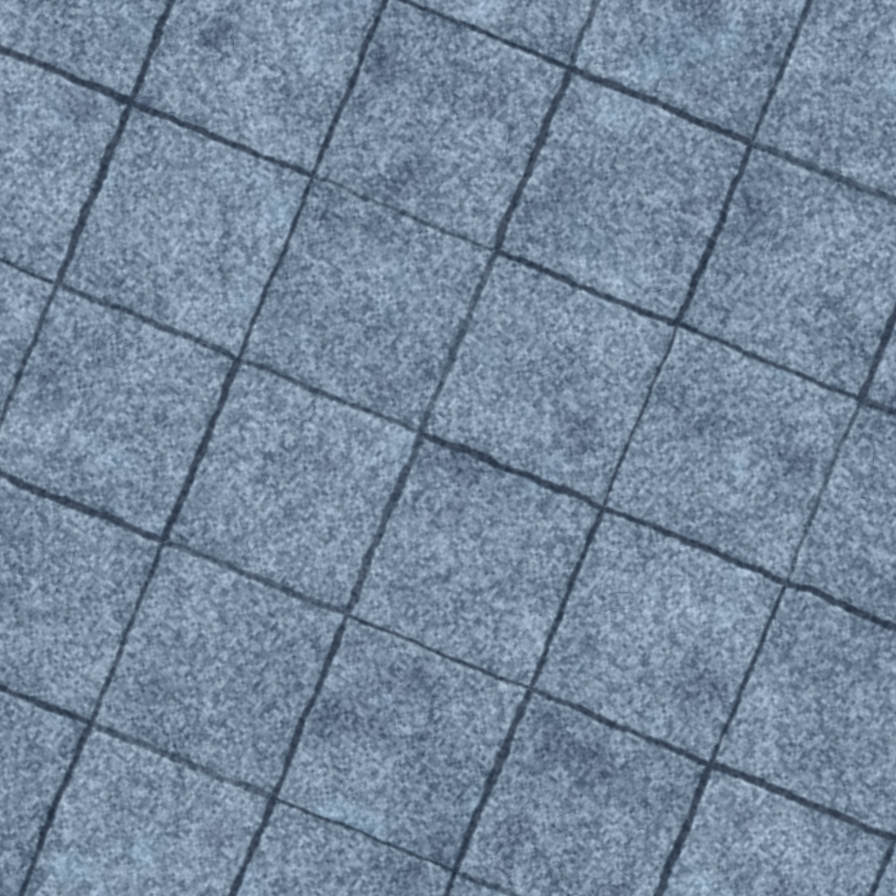
Reproduce this texture procedurally as a Shadertoy shader.

```glsl
const float CELL = 0.2197;                // tile side, in canvas heights
const float TILT = 0.387;                 // clockwise turn of the grid
const vec2 CORNER = vec2(0.470, 0.517);   // one crossing of the joints
const vec2 JOINT_HALF = vec2(0.007, 0.020); // thinnest and widest, in tiles
const float JOINT_WOBBLE = 0.016;
const float GRAIN_SCALE = 215.0;
const float GRAIN = 0.24;
const float BLOTCH = 0.15;
const float TILE_TONE = 0.025;
const vec3 STONE = vec3(0.482, 0.553, 0.632);
const vec3 PALE = vec3(0.58, 0.69, 0.78);
const vec3 STAIN = vec3(0.32, 0.38, 0.47);
const vec3 JOINT = vec3(0.20, 0.25, 0.32);

float hash(vec2 p) {
    vec3 q = fract(vec3(p.xyx) * 0.1031);
    q += dot(q, q.yzx + 33.33);
    return fract((q.x + q.y) * q.z);
}

float noise(vec2 p) {
    vec2 i = floor(p), f = fract(p);
    f = f * f * (3.0 - 2.0 * f);
    return mix(mix(hash(i), hash(i + vec2(1, 0)), f.x),
               mix(hash(i + vec2(0, 1)), hash(i + vec2(1, 1)), f.x), f.y);
}

float fbm(vec2 p) {
    float sum = 0.0, amp = 0.5;
    for (int i = 0; i < 5; i++) {
        sum += amp * noise(p);
        p = mat2(1.6, 1.2, -1.2, 1.6) * p + 17.3;
        amp *= 0.5;
    }
    return sum / 0.97;
}

// Fine pits and bumps without broad clumps, centred on zero
float grain(vec2 uv) {
    vec2 q = mat2(0.8, 0.6, -0.6, 0.8) * uv * GRAIN_SCALE + 400.0;
    float fine = noise(q) - 0.5;
    float finer = noise(q.yx * 1.45 + 71.0) - 0.5;
    float coarse = noise(q * 0.4 + 13.0) - 0.5;
    return fine + 0.6 * finer - 0.25 * coarse;
}

// x: distance to the joint's ragged edge, y: signed offset from its centre,
// z: strength of this stretch of joint
vec3 jointAt(float along, float across, float seed) {
    float line = round(across);
    vec2 stretch = vec2(line + 40.0, floor(along) + 60.0) + seed;
    float width = mix(JOINT_HALF.x, JOINT_HALF.y, hash(stretch));
    width *= 0.6 + 0.5 * noise(vec2(along * 8.0 + 90.0, line * 7.3 + seed))
                 + 0.4 * noise(vec2(along * 30.0 + 90.0, across * 25.0 + seed));
    float bend = fbm(vec2(along * 7.0 + 70.0, line * 5.7 + seed)) - 0.5;
    float offset = across - line - 2.0 * JOINT_WOBBLE * bend;
    float strength = mix(0.65, 1.0, smoothstep(0.0, 0.35, hash(stretch + 9.7)));
    return vec3(abs(offset) - width, offset, strength);
}

float jointCover(vec3 j, float soft) {
    return j.z * (1.0 - smoothstep(-soft, soft, j.x));
}

void mainImage(out vec4 fragColor, in vec2 fragCoord) {
    vec2 uv = fragCoord / iResolution.y;
    float c = cos(TILT), s = sin(TILT);
    vec2 d = uv - CORNER;
    vec2 p = vec2(c * d.x - s * d.y, s * d.x + c * d.y) / CELL;
    vec2 tile = floor(p) + 50.0;
    vec2 shift = 37.0 * vec2(hash(tile), hash(tile + 21.4));

    // Mottled stone, different on each tile
    float mottle = fbm(p * 4.0 + shift + 80.0);
    float tone = BLOTCH * (mottle - 0.5);
    tone += TILE_TONE * (hash(tile + 5.1) - 0.5);
    tone += GRAIN * grain(uv);
    vec3 color = STONE + tone;

    // Small pale and dark patches
    float pale = smoothstep(0.62, 0.84, fbm(p * 3.2 + shift.yx + 120.0));
    float stain = smoothstep(0.60, 0.82, fbm(p * 3.4 + shift + 160.0));
    color = mix(color, PALE + 0.7 * tone, 0.60 * pale);
    color = mix(color, STAIN + 0.8 * tone, 0.45 * stain);

    // Faint hairline cracks
    float ridge = abs(fbm(p * 3.2 + shift + 200.0) - 0.5);
    float crackZone = smoothstep(0.60, 0.80, noise(p * 2.3 + shift.yx + 240.0));
    color -= 0.06 * crackZone * (1.0 - smoothstep(0.003, 0.016, ridge));

    // Joints with soft shade and a worn, lighter lip
    float soft = max(0.011, 0.8 / (iResolution.y * CELL));
    vec3 up = jointAt(p.y, p.x, 3.0);
    vec3 side = jointAt(p.x, p.y, 11.0);
    float near = min(up.x, side.x);
    color -= 0.025 * (1.0 - smoothstep(0.0, 0.05, near));
    float lip = smoothstep(0.0, 0.012, near) * (1.0 - smoothstep(0.015, 0.04, near));
    float lit = up.x < side.x ? step(0.0, up.y) : step(side.y, 0.0);
    color += 0.08 * lip * lit * noise(p * 9.0 + 300.0);
    float cover = max(jointCover(up, soft), jointCover(side, soft));
    color = mix(color, JOINT + 0.4 * tone, 0.92 * cover);

    fragColor = vec4(clamp(color, 0.0, 1.0), 1.0);
}
```
